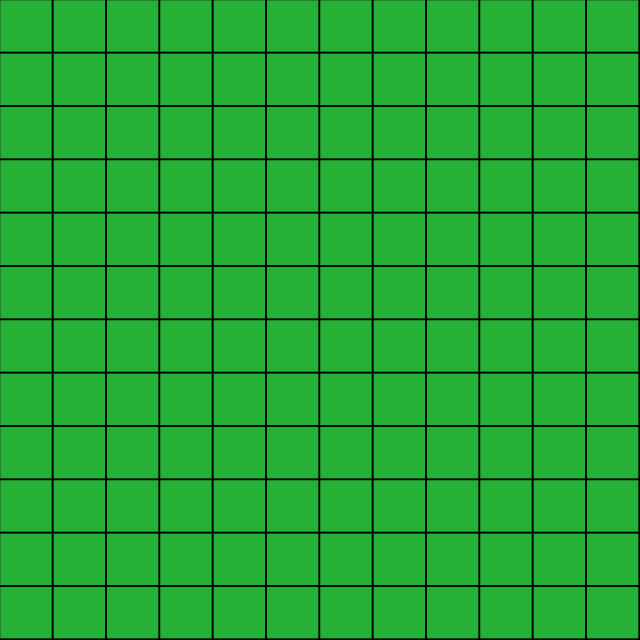
Give the GLSL for this pattern, as a Shadertoy shader.

```glsl
// Share of a pixel covered by a line of the given width, per axis
vec2 lineCoverage(vec2 dist, float width, vec2 pixel) {
    vec2 upper = min(dist + 0.5 * pixel, vec2(0.5 * width));
    vec2 lower = max(dist - 0.5 * pixel, vec2(-0.5 * width));
    return clamp((upper - lower) / pixel, 0.0, 1.0);
}

void mainImage(out vec4 fragColor, in vec2 fragCoord) {
    // Twelve square cells each way
    vec2 pixel = 12.0 / iResolution.xy;
    vec2 cell = fragCoord * pixel;

    // Lines sit just inside the right and bottom edge of each cell
    vec2 lineShift = vec2(0.013, -0.013);
    vec2 dist = abs(fract(cell + lineShift + 0.5) - 0.5);
    vec2 ink = lineCoverage(dist, 0.035, pixel);

    // Black grid over flat green
    vec3 green = vec3(0.145, 0.694, 0.212);
    fragColor = vec4(green * (1.0 - ink.x) * (1.0 - ink.y), 1.0);
}
```
